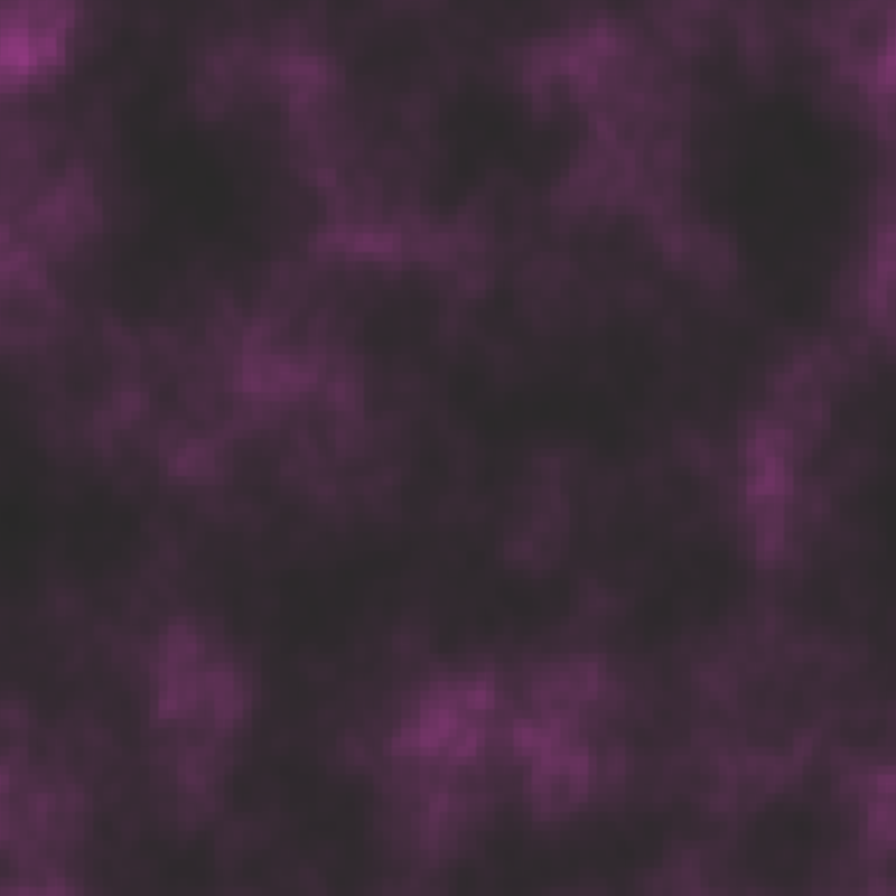
Write a Shadertoy shader that draws this texture.

```glsl
const float GRID_CELLS = 96.0;
const float EDGE_SOFTNESS = 0.22;
const vec2 BASE_PERIOD = vec2(6.0, 5.0);
const int OCTAVES = 4;
const float PERSISTENCE = 0.54;
const float GLOW_CONTRAST = 1.85;
const vec3 CHARCOAL = vec3(0.140, 0.155, 0.140);
const vec3 PLUM_GLOW = vec3(0.091, 0.0147, 0.077);

// Integer hash of a lattice point, returned as 0..1
float hash(vec2 cell, float seed) {
    uvec3 k = uvec3(cell, seed) * uvec3(1597u, 3571u, 7919u);
    uint h = k.x ^ (k.y << 8) ^ (k.z << 16);
    h = (h ^ (h >> 16)) * 73244475u;
    h = (h ^ (h >> 15)) * 668265263u;
    h ^= h >> 16;
    return float(h & 65535u) / 65536.0;
}

// Slope of a random unit gradient at a wrapped lattice corner
float cornerSlope(vec2 cell, vec2 offset, vec2 period, float seed) {
    float angle = 6.28319 * hash(mod(cell, period), seed);
    return dot(vec2(cos(angle), sin(angle)), offset);
}

// Gradient noise that repeats after a whole number of cells
float wrappedNoise(vec2 p, vec2 period, float seed) {
    vec2 cell = floor(p);
    vec2 f = p - cell;
    vec2 blend = f * f * (3.0 - 2.0 * f);
    vec2 e = vec2(1.0, 0.0);
    float low = mix(cornerSlope(cell, f, period, seed),
                    cornerSlope(cell + e.xy, f - e.xy, period, seed), blend.x);
    float high = mix(cornerSlope(cell + e.yx, f - e.yx, period, seed),
                     cornerSlope(cell + e.xx, f - e.xx, period, seed), blend.x);
    return mix(low, high, blend.y);
}

float cloud(vec2 uv, vec2 period, int octaves, float persistence) {
    float sum = 0.0;
    float amplitude = 1.0;
    for (int i = 0; i < octaves; i++) {
        float seed = float(i) + 1.0;
        vec2 shift = seed * vec2(0.37, 0.61);
        sum += amplitude * wrappedNoise(uv * period + shift, period, seed);
        amplitude *= persistence;
        period *= 2.0;
    }
    return sum;
}

// Snap to cell centres, with a narrow ramp between neighbours
vec2 softCells(vec2 uv, float count, float softness) {
    vec2 p = uv * count - 0.5;
    vec2 ramp = smoothstep(0.5 - softness, 0.5 + softness, fract(p));
    return (floor(p) + 0.5 + ramp) / count;
}

void mainImage(out vec4 fragColor, in vec2 fragCoord) {
    vec2 uv = fragCoord / iResolution.xy;
    vec2 cellUv = softCells(uv, GRID_CELLS, EDGE_SOFTNESS);

    // Exponential response: wide dark areas, few bright cores
    float density = cloud(cellUv, BASE_PERIOD, OCTAVES, PERSISTENCE);
    float glow = exp(GLOW_CONTRAST * density);
    fragColor = vec4(CHARCOAL + PLUM_GLOW * glow, 1.0);
}
```
